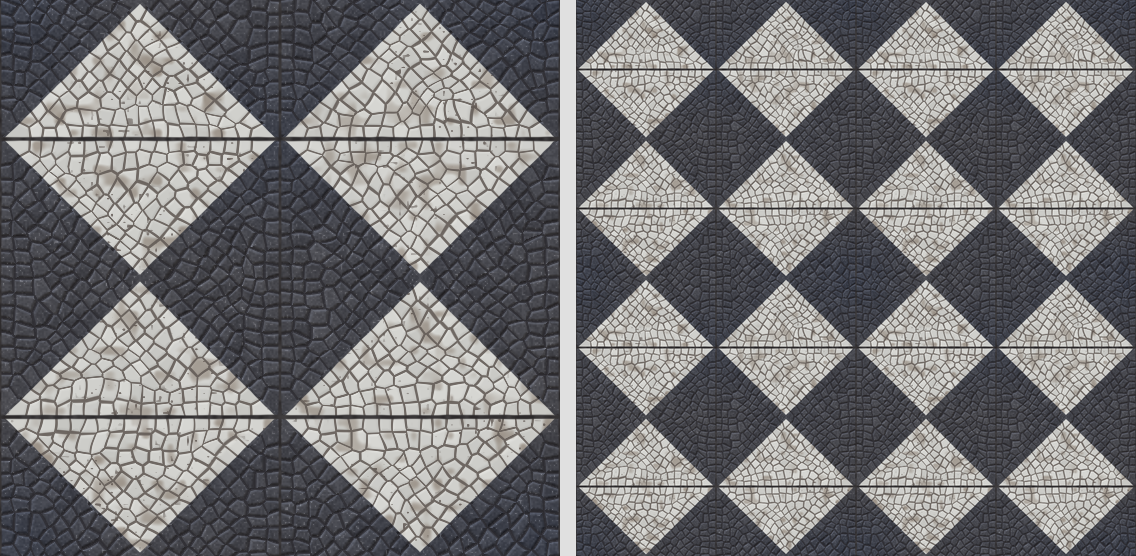
Left, the tile; right, the same tile 2 across and 2 down.
Give the GLSL for this texture, as a Shadertoy shader.

```glsl
const float TILES = 2.0;      // tiles across and down
const float ROWS = 20.0;      // straight tesserae per tile
const float DIAGONALS = 14.0; // slanted tesserae per diamond side

float hash(vec2 p) {
    vec3 h = fract(vec3(p.xyx) * 0.1031);
    h += dot(h, h.yzx + 33.33);
    return fract((h.x + h.y) * h.z);
}

vec2 hash2(vec2 p) {
    return vec2(hash(p + 17.0), hash(p + 91.0));
}

// Value noise that wraps over the canvas; frequency is per tile
float noise(vec2 p, float frequency) {
    float period = TILES * frequency;
    p *= frequency;
    vec2 i = floor(p), f = fract(p);
    f *= f * (3.0 - 2.0 * f);
    vec2 a = mod(i, period), b = mod(i + 1.0, period);
    return mix(mix(hash(a), hash(vec2(b.x, a.y)), f.x),
               mix(hash(vec2(a.x, b.y)), hash(b), f.x), f.y);
}

// Positive inside the diamond of each tile
float diamond(vec2 p) {
    vec2 d = abs(fract(p) - 0.5);
    return 0.5 - d.x - d.y;
}

// Signed distances to the vertical and the horizontal joints
vec2 joints(vec2 p) {
    return vec2(fract(p.x + 0.5), fract(p.y)) - 0.5;
}

// Signed distance to the joint at the base of the triangle holding p
float base(vec2 p) {
    vec2 j = joints(p);
    return diamond(p) > 0.0 ? j.y : j.x;
}

// Bend the rows, leaving joints and diamond sides straight
vec2 bend(vec2 p, float amount) {
    float inner = smoothstep(0.0, 0.14, min(abs(diamond(p)) * 0.7, abs(base(p))));
    return p + amount * inner * (vec2(noise(p, 5.0), noise(p + 0.4, 5.0)) - 0.5);
}

vec2 latticeSite(vec2 p, vec2 offset, bool slanted) {
    if (!slanted) return (floor(p * ROWS) + offset + 0.5) / ROWS;
    vec2 g = floor(DIAGONALS * vec2(p.x + p.y, p.x - p.y)) + offset + 0.5;
    return vec2(g.x + g.y, g.x - g.y) / (2.0 * DIAGONALS);
}

// Straight rows line the base, slanted ones fill the rest
bool keepSite(vec2 p, vec2 site, bool slanted) {
    float leg = diamond(site), b = base(site);
    if (leg * diamond(p) <= 0.0 || b * base(p) <= 0.0) return false;
    float depth = floor(1.0 + 2.8 * noise(site, 4.0) * smoothstep(0.0, 0.25, abs(leg))) / ROWS;
    return slanted ? abs(b) > depth + 0.015 : abs(b) < depth && abs(leg) > 0.03;
}

// Voronoi cells: xy = direction to the closest edge, z = its distance, w = random value
vec4 mosaic(vec2 p, float jitter) {
    vec4 first = vec4(0.0, 0.0, 9.0, 0.0);
    vec4 second = first;
    for (int k = 0; k < 50; k++) {
        bool slanted = k >= 25;
        vec2 site = latticeSite(p, vec2(k % 5, (k / 5) % 5) - 2.0, slanted);
        if (!keepSite(p, site, slanted)) continue;
        vec2 id = mod(round(site * 280.0), 280.0 * TILES);
        site += jitter * (hash2(id) - 0.5);
        vec4 found = vec4(site, dot(p - site, p - site), hash(id));
        if (found.z < first.z) { second = first; first = found; }
        else if (found.z < second.z) second = found;
    }
    vec2 across = second.xy - first.xy;
    float span = max(length(across), 0.001);
    return vec4(across / span, (second.z - first.z) / (2.0 * span), first.w);
}

vec3 whiteClay(vec2 p, float tone, float relief) {
    vec3 color = vec3(0.81, 0.81, 0.795) + 0.07 * (tone - 0.5) + 0.05 * relief;
    float stain = smoothstep(0.58, 0.95, noise(p, 23.0)) * (0.4 + 0.6 * noise(p, 5.0));
    color = mix(color, vec3(0.53, 0.48, 0.43), 0.75 * stain);
    float pit = smoothstep(0.84, 0.95, noise(p, 70.0)) * smoothstep(0.4, 0.8, noise(p, 7.0));
    return mix(color, vec3(0.30, 0.26, 0.24), 0.7 * pit);
}

vec3 darkClay(vec2 p, float tone, float relief) {
    vec3 color = mix(vec3(0.235, 0.25, 0.295), vec3(0.285, 0.285, 0.305), noise(p, 2.0));
    color += 0.05 * (tone - 0.5) + relief * vec3(0.11, 0.12, 0.14);
    float grit = noise(p, 150.0);
    return color + 0.07 * (grit - 0.5) + 0.15 * smoothstep(0.82, 0.98, grit) * noise(p, 6.0);
}

void mainImage(out vec4 fragColor, in vec2 fragCoord) {
    vec2 p = TILES * fragCoord / iResolution.xy;
    float px = TILES / iResolution.y;

    // Tesserae with bevels lit from above
    vec4 cell = mosaic(bend(p, 0.07), 0.019);
    float bevel = 1.0 - smoothstep(0.004, 0.015, cell.z);
    float relief = bevel * dot(cell.xy, vec2(-0.4, 0.9));
    float width = 0.0025 + 0.0025 * noise(p, 18.0);
    float grout = 1.0 - smoothstep(width - 0.6 * px, width + 0.6 * px, cell.z);

    vec3 white = mix(whiteClay(p, cell.w, relief), vec3(0.39, 0.36, 0.34), 0.9 * grout);
    vec3 dark = mix(darkClay(p, cell.w, relief), vec3(0.175, 0.17, 0.19), 0.8 * grout);
    float inside = smoothstep(-px, px, diamond(p) - 0.011 - 0.004 * noise(p, 30.0));
    vec3 color = mix(dark, white, inside);

    // Joints between the tiles
    vec2 gap = abs(joints(p)) - vec2(0.005, 0.007) - 0.003 * (noise(p, 25.0) - 0.5);
    float joint = 1.0 - smoothstep(-px, px, min(gap.x, gap.y));
    vec3 mortar = vec3(0.20, 0.19, 0.195) + 0.09 * (noise(p, 60.0) - 0.4);
    fragColor = vec4(mix(color, mortar, joint), 1.0);
}
```
